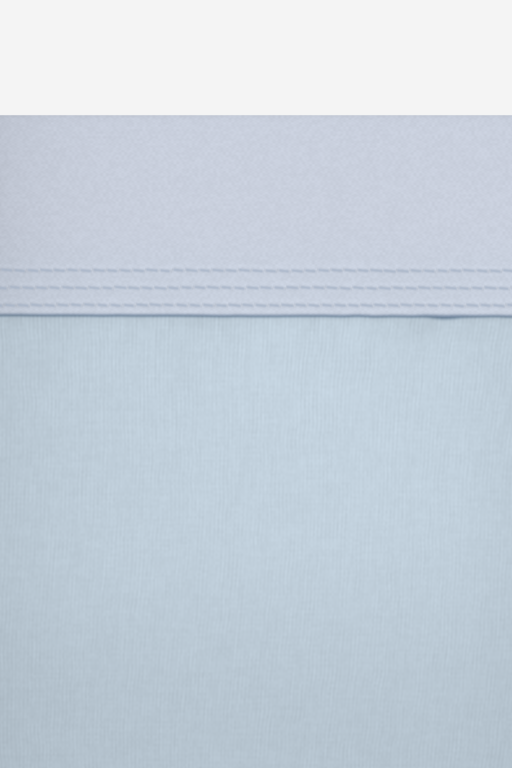
Give the GLSL for this texture, as a Shadertoy shader.

```glsl
// Pale blue knit cloth below a stitched lavender elastic band on a light backdrop.
#define BAND_TOP 0.850
#define SEAM_Y 0.5895
#define STITCH_TOP 0.648
#define STITCH_GAP 0.0225
#define STITCH_PITCH 0.0172
#define WALE_PITCH 0.0054
#define WEAVE_PITCH 0.0068
#define GRAIN 0.020
#define BACKDROP vec3(0.957, 0.957, 0.957)
#define BAND_COLOR vec3(0.783, 0.815, 0.868)
#define KNIT_COLOR vec3(0.744, 0.802, 0.848)
#define THREAD_COLOR vec3(0.650, 0.705, 0.785)

float hash(vec2 p) {
    vec3 q = fract(vec3(p.xyx) * 0.1031);
    q += dot(q, q.yzx + 33.33);
    return fract((q.x + q.y) * q.z);
}

float noise(vec2 p) {
    vec2 i = floor(p), f = fract(p);
    f = f * f * (3.0 - 2.0 * f);
    return mix(mix(hash(i), hash(i + vec2(1, 0)), f.x),
               mix(hash(i + vec2(0, 1)), hash(i + vec2(1, 1)), f.x), f.y);
}

float fbm(vec2 p) {
    float sum = 0.0, amp = 0.5;
    for (int i = 0; i < 3; i++) {
        sum += amp * noise(p);
        p = p * 2.03 + 17.1;
        amp *= 0.5;
    }
    return sum;
}

float bell(float x) {
    return exp(-x * x);
}

float blob(vec2 p, vec2 center, vec2 size) {
    vec2 d = (p - center) / size;
    return exp(-dot(d, d));
}

// Fine interlaced rows of the elastic
vec3 elasticBand(vec2 p, float u) {
    float row = p.y / (WEAVE_PITCH * 0.8);
    float weave = cos(6.2832 * (p.x / WEAVE_PITCH + 0.5 * mod(floor(row), 2.0)))
                * sin(6.2832 * row);
    float grain = noise(p * vec2(250.0, 330.0)) - 0.5;
    float shade = 1.0 - 0.060 * exp(-u * 9.0);
    shade += 0.008 * weave + 1.5 * GRAIN * grain;
    shade += 0.008 * (fbm(p * vec2(9.0, 14.0)) - 0.44);
    shade -= 0.045 * exp(-max(BAND_TOP - p.y, 0.0) / 0.003);
    return BAND_COLOR * shade + vec3(0.006, 0.0, 0.0) * smoothstep(0.62, 0.72, p.y);
}

// Three rows of soft dashes pressed into the elastic
vec3 addStitches(vec3 col, vec2 p) {
    for (int i = 0; i < 3; i++) {
        float k = float(i);
        float s = p.x / STITCH_PITCH + 0.37 * k;
        float cell = floor(s);
        vec2 d = vec2((fract(s) - 0.5) * STITCH_PITCH,
                      p.y - STITCH_TOP + STITCH_GAP * k + 0.001 * p.x);
        d.y += 0.10 * d.x + 0.0010 * (hash(vec2(cell, k)) - 0.5);
        float halfLength = STITCH_PITCH * (0.24 + 0.10 * hash(vec2(cell, k + 9.0)));
        float dist = length(vec2(max(abs(d.x) - halfLength, 0.0), d.y));
        col *= 1.0 - 0.040 * bell(d.y / 0.0024) + 0.015 * bell((d.y - 0.005) / 0.003);
        col = mix(col, THREAD_COLOR, 0.62 * bell(dist / 0.0019));
    }
    return col;
}

// Fine broken wales, short horizontal yarn streaks and broad light
vec3 knitCloth(vec2 p, float u, float depth) {
    float slant = 0.07 * depth * (u + 0.3) + 0.004 * sin(p.y * 11.0 + p.x * 5.0);
    float x = p.x + slant + 0.0025 * noise(p * vec2(24.0, 40.0));
    float wale = sin(6.2832 * x / WALE_PITCH);
    float broken = noise(vec2(x / WALE_PITCH * 0.8, p.y * 42.0));
    float ribs = 0.014 * wale * broken + 0.018 * (noise(vec2(x * 230.0, p.y * 55.0)) - 0.5);
    float streak = noise(vec2(p.x * 42.0, p.y * 300.0)) - 0.5;
    float grain = noise(p * vec2(330.0, 270.0) + 31.0) - 0.5;
    float shade = 1.0 + ribs * (0.85 + 0.4 * exp(-depth * 8.0));
    shade += 0.012 * streak + GRAIN * grain;
    shade += 0.010 * (fbm(p * vec2(6.0, 8.0) + 2.0) - 0.44);

    shade += 0.030 * blob(vec2(u, p.y), vec2(0.62, 0.46), vec2(0.50, 0.26));
    shade -= 0.042 * exp(-u * 7.0) + 0.015 * smoothstep(0.88, 1.0, u);
    shade -= 0.045 * smoothstep(0.34, 0.0, p.y);

    // Small gathers fading away from the seam
    float folds = noise(vec2(p.x * 34.0 + depth * 9.0, 3.0)) - 0.5;
    shade += 0.025 * folds * exp(-depth * 18.0);
    shade -= 0.025 * blob(vec2(u, p.y), vec2(0.82, 0.573), vec2(0.05, 0.020));
    return KNIT_COLOR * shade;
}

void mainImage(out vec4 fragColor, in vec2 fragCoord) {
    vec2 p = fragCoord / iResolution.y;
    float u = fragCoord.x / iResolution.x;
    float aa = 0.8 / iResolution.y;

    float pucker = bell((u - 0.87) / 0.035);
    float seam = SEAM_Y - 0.0015 * u - 0.0012 * pucker
               + 0.0010 * (noise(vec2(p.x * 45.0, 7.0)) - 0.5);
    float lip = p.y - seam;
    float depth = max(-lip, 0.0);

    // Cloth lies in the shadow of the folded lower lip
    vec3 cloth = knitCloth(p, u, depth) * (1.0 - 0.05 * exp(-depth / 0.010));
    vec3 band = addStitches(elasticBand(p, u), p);
    band *= 1.0 + 0.015 * bell((lip - 0.007) / 0.003);
    vec3 col = mix(cloth, band, smoothstep(-aa, aa, lip));
    float crease = bell(lip / (0.0025 + 0.0008 * pucker));
    col *= 1.0 - vec3(0.30, 0.25, 0.20) * crease * (1.0 + 0.3 * pucker);

    col = mix(col, BACKDROP, smoothstep(-aa, aa, p.y - BAND_TOP));
    fragColor = vec4(clamp(col, 0.0, 1.0), 1.0);
}
```
